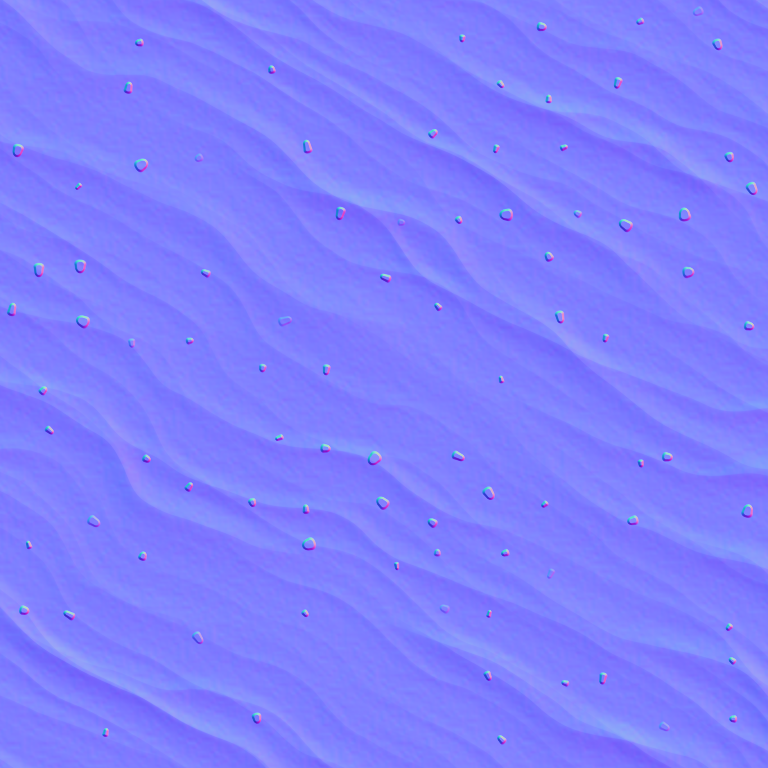
Reproduce this texture map procedurally as a Shadertoy shader.

```glsl
// Tangent-space normal map of wind-blown sand with scattered pebbles.
// A height field sums warped asymmetric ripples, soft swells, fine grain and
// rounded stones; its slope is then encoded as a colour.

const float RIPPLE_ANGLE = -0.52;
const float PEBBLE_CELLS = 13.0;
const float SLOPE_STEP = 0.0007;

float hash(vec2 p) {
    vec3 q = fract(vec3(p.xyx) * 0.1031);
    q += dot(q, q.yzx + 33.33);
    return fract((q.x + q.y) * q.z);
}

// Value noise with a quintic fade, so slopes stay smooth
float noise(vec2 p) {
    vec2 i = floor(p), f = fract(p);
    f = f * f * f * (f * (f * 6.0 - 15.0) + 10.0);
    float low = mix(hash(i), hash(i + vec2(1, 0)), f.x);
    float high = mix(hash(i + vec2(0, 1)), hash(i + vec2(1, 1)), f.x);
    return mix(low, high, f.y);
}

mat2 rotation(float angle) {
    float c = cos(angle), s = sin(angle);
    return mat2(c, -s, s, c);
}

// Flat trough, a late climb to the crest, a quick drop and a long gentle tail
float duneProfile(float t, float crest) {
    float climb = smoothstep(0.0, 1.0, pow(min(t / crest, 1.0), 3.2));
    float beyond = max(t - crest, 0.0) / (1.0 - crest);
    return climb * (1.0 - smoothstep(0.0, 1.0, pow(beyond, 0.65)));
}

// Meandering offset that bends the crests into alternating flat and steep runs
float meander(vec2 q, float seed) {
    return 0.060 * noise(q * vec2(8.0, 3.5) + 17.0)
         + 0.050 * noise(q * vec2(3.5, 2.5) + seed)
         + 0.011 * noise(q * vec2(15.0, 9.0) + seed + 31.0);
}

// Wavy crests running along the angle; each one swells and fades by itself
float ripples(vec2 p, float angle, float count, float crest, float seed) {
    vec2 q = rotation(angle) * p;
    float row = (q.y + meander(q, seed)) * count + 20.0;
    float strength = noise(vec2(q.x * 3.5 + 40.0, floor(row) * 7.3 + seed));
    return mix(0.12, 1.0, smoothstep(0.1, 0.9, strength)) * duneProfile(fract(row), crest);
}

float roundedBox(vec2 p, vec2 halfSize, float radius) {
    vec2 d = abs(p) - halfSize + radius;
    return length(max(d, 0.0)) + min(max(d.x, d.y), 0.0) - radius;
}

// At most one flat-topped, tapered stone per grid cell
float pebbles(vec2 p, float cells, float density) {
    vec2 cell = floor(p * cells);
    if (hash(cell + 5.7) > density) return 0.0;
    vec2 jitter = vec2(hash(cell + 17.1), hash(cell + 43.9)) - 0.5;
    vec2 local = p - (cell + 0.5 + 0.7 * jitter) / cells;
    local = rotation(6.283 * hash(cell + 71.3)) * local;
    float halfLength = mix(0.0052, 0.0098, pow(hash(cell + 91.7), 1.4));
    float halfWidth = halfLength * mix(0.58, 0.9, hash(cell + 113.3));
    local.y *= 1.0 + 0.25 * clamp(local.x / halfLength, -1.0, 1.0);
    float inside = -roundedBox(local, vec2(halfLength, halfWidth), halfWidth * 0.95);
    float exposure = mix(0.25, 1.0, smoothstep(0.0, 0.3, hash(cell + 131.9)));
    return 0.0034 * exposure * smoothstep(0.0, 0.0034, inside);
}

float surfaceHeight(vec2 p) {
    float height = 0.0036 * ripples(p, RIPPLE_ANGLE, 7.5, 0.74, 3.0);
    height += 0.0022 * ripples(p, RIPPLE_ANGLE + 0.08, 11.0, 0.72, 12.0);
    height += 0.0011 * ripples(p, RIPPLE_ANGLE - 0.06, 16.0, 0.70, 25.0);
    height += 0.0010 * noise(rotation(RIPPLE_ANGLE) * p * vec2(3.0, 6.0) + 60.0);
    height += 0.00023 * noise(p * 170.0) + 0.00026 * noise(p * 80.0 + 9.0);
    return height + pebbles(p, PEBBLE_CELLS, 0.5);
}

vec3 surfaceNormal(vec2 p, float stepSize) {
    vec2 e = vec2(stepSize, 0.0);
    vec2 slope = vec2(surfaceHeight(p + e.xy) - surfaceHeight(p - e.xy),
                      surfaceHeight(p + e.yx) - surfaceHeight(p - e.yx)) / (2.0 * stepSize);
    return normalize(vec3(-slope, 1.0));
}

void mainImage(out vec4 fragColor, in vec2 fragCoord) {
    vec2 p = fragCoord / iResolution.y;
    vec3 normal = surfaceNormal(p, SLOPE_STEP);
    fragColor = vec4(0.5 + 0.5 * normal, 1.0);
}
```
